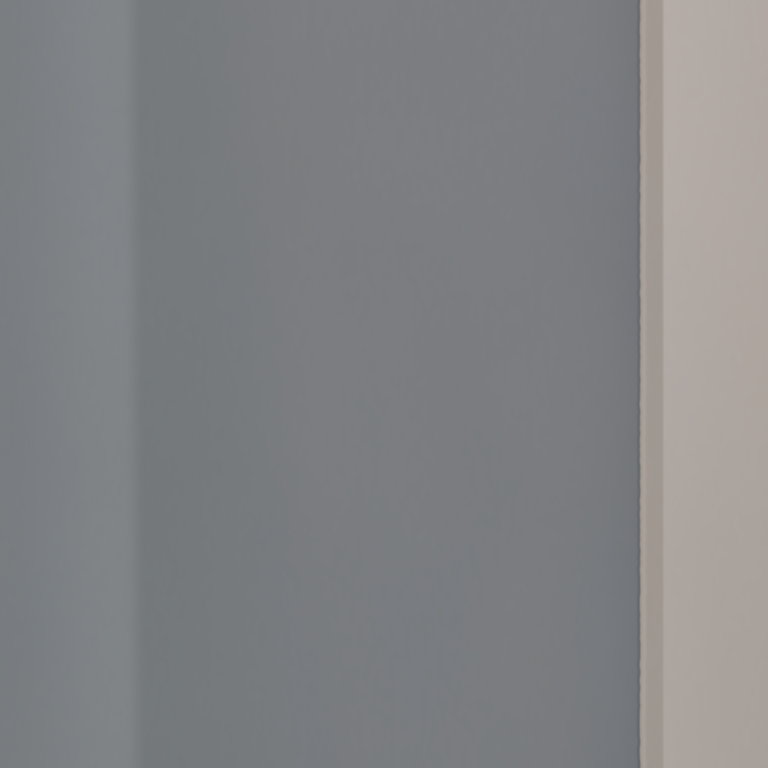
Write a Shadertoy shader that draws this texture.

```glsl
// Grey painted wall with a soft vertical fold, beside a pale bevelled door frame.

// Pseudo-random unit gradient for a lattice point.
vec2 latticeGradient(vec2 cell) {
    float h = fract(sin(dot(cell, vec2(127.1, 311.7))) * 43758.55);
    float angle = 6.28319 * h;
    return vec2(cos(angle), sin(angle));
}

// Gradient noise, roughly -0.7 to 0.7.
float gradientNoise(vec2 p) {
    vec2 cell = floor(p);
    vec2 f = fract(p);
    vec2 u = f * f * f * (f * (f * 6.0 - 15.0) + 10.0);
    float a = dot(latticeGradient(cell), f);
    float b = dot(latticeGradient(cell + vec2(1, 0)), f - vec2(1, 0));
    float c = dot(latticeGradient(cell + vec2(0, 1)), f - vec2(0, 1));
    float d = dot(latticeGradient(cell + vec2(1, 1)), f - vec2(1, 1));
    return mix(mix(a, b, u.x), mix(c, d, u.x), u.y);
}

float layeredNoise(vec2 p, int octaves) {
    float sum = 0.0;
    float amplitude = 0.5;
    for (int i = 0; i < octaves; i++) {
        sum += amplitude * gradientNoise(p);
        p = p * 2.03 + vec2(17.3, 9.1);
        amplitude *= 0.5;
    }
    return sum;
}

// Smooth step centred on an edge.
float softEdge(float x, float edge, float halfWidth) {
    return smoothstep(edge - halfWidth, edge + halfWidth, x);
}

// Grey wall: a lighter strip on the left, then a broad panel shaded at its right.
vec3 wallColor(vec2 uv, float foldX, float frameX) {
    vec3 strip = mix(vec3(0.475, 0.490, 0.503), vec3(0.503, 0.518, 0.530),
                     smoothstep(0.0, foldX * 0.85, uv.x));
    vec3 panel = mix(vec3(0.458, 0.474, 0.484), vec3(0.481, 0.489, 0.502),
                     smoothstep(foldX, 0.46, uv.x));
    vec3 color = mix(strip, panel, softEdge(uv.x, foldX, 0.014));

    // Falloff toward the frame, tightest in the last few hundredths.
    float gap = max(frameX - uv.x, 0.0);
    color -= vec3(0.034, 0.031, 0.028) * exp(-gap / 0.045);
    color += (uv.y - 0.5) * vec3(0.012, 0.008, 0.009);
    return color;
}

// Flat face of the frame, pinker at the top and greyer below.
vec3 faceColor(vec2 uv, float bevelEnd) {
    vec3 color = mix(vec3(0.664, 0.635, 0.614), vec3(0.702, 0.668, 0.648),
                     smoothstep(0.0, 1.0, uv.y));
    float across = clamp((uv.x - bevelEnd) / (1.0 - bevelEnd), 0.0, 1.0);
    color += vec3(0.016, 0.018, 0.020) * (0.5 - across);
    return color;
}

// Darker bevel with a thin bright lip along its outer edge.
vec3 bevelColor(vec2 uv, float frameX) {
    vec3 color = mix(vec3(0.618, 0.590, 0.563), vec3(0.632, 0.598, 0.574), uv.y);
    float lip = exp(-pow((uv.x - frameX - 0.005) / 0.003, 2.0));
    return color + 0.035 * lip;
}

void mainImage(out vec4 fragColor, in vec2 fragCoord) {
    vec2 uv = fragCoord / iResolution.xy;
    float pixel = 1.0 / iResolution.x;

    // Vertical boundaries, with a slightly rough frame edge.
    float foldX = mix(0.178, 0.172, uv.y);
    float frameX = 0.8335 + 0.0012 * gradientNoise(vec2(3.7, uv.y * 90.0));
    float bevelEnd = 0.8635;

    vec3 wall = wallColor(uv, foldX, frameX);
    vec3 frame = mix(bevelColor(uv, frameX), faceColor(uv, bevelEnd),
                     softEdge(uv.x, bevelEnd, max(0.0025, pixel)));
    vec3 color = mix(wall, frame, softEdge(uv.x, frameX, max(0.0015, pixel)));

    // Thin contact shadow where the wall meets the frame.
    float contact = exp(-pow((uv.x - frameX + 0.002) / 0.002, 2.0));
    color -= 0.045 * contact;

    // Faint uneven paint: broad clouds, cool-warm drift and fine upright grain.
    float clouds = layeredNoise(uv * vec2(6.0, 4.0), 3);
    float tint = gradientNoise(uv * vec2(9.0, 3.0) + 21.0);
    float grain = layeredNoise(uv * vec2(95.0, 45.0), 2);
    color += 0.008 * clouds + 0.007 * grain;
    color += vec3(0.005, 0.0, -0.004) * tint;

    fragColor = vec4(clamp(color, 0.0, 1.0), 1.0);
}
```
